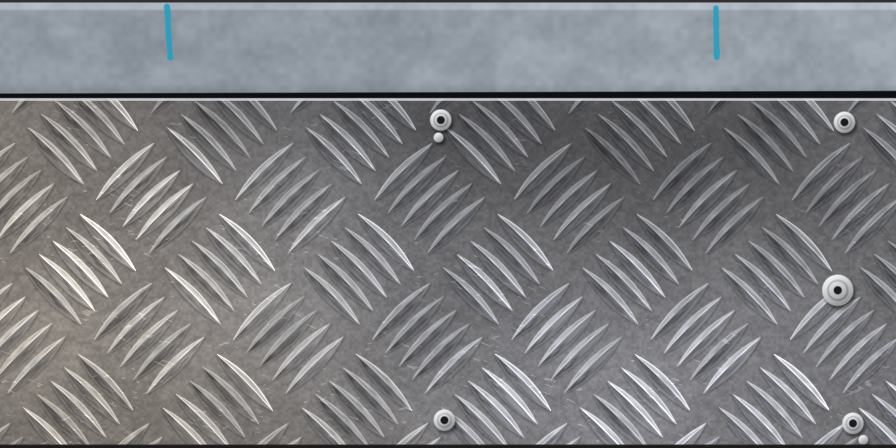
Give the GLSL for this texture, as a Shadertoy shader.

```glsl
const vec2 TREAD_PERIOD = vec2(0.3107, 0.3125);
const float TREAD_SKEW = 0.016;
const float BAR_GAP = 0.0422;
const float BAR_LENGTH = 0.089;
const float BAR_WIDTH = 0.0145;
const float PLATE_TOP = 0.781;

float hash(vec2 p) {
    vec3 q = fract(vec3(p.xyx) * 0.1031);
    q += dot(q, q.yzx + 33.33);
    return fract((q.x + q.y) * q.z);
}
float noise(vec2 p) {
    vec2 i = floor(p), f = fract(p);
    f = f * f * (3.0 - 2.0 * f);
    return mix(mix(hash(i), hash(i + vec2(1, 0)), f.x),
               mix(hash(i + vec2(0, 1)), hash(i + vec2(1, 1)), f.x), f.y);
}
float fbm(vec2 p) {
    float sum = 0.0;
    for (float amp = 0.5; amp > 0.05; amp *= 0.5) {
        sum += amp * noise(p);
        p = p * 2.03 + 7.1;
    }
    return sum;
}
float fill(float d, float blur) { return 1.0 - smoothstep(-blur, blur, d); }

float glow(vec2 p, vec2 centre, vec2 size) {
    vec2 q = (p - centre) / size;
    return exp(-dot(q, q));
}
float segment(vec2 p, vec2 a, vec2 b) {
    vec2 ab = b - a;
    return length(p - a - ab * clamp(dot(p - a, ab) / dot(ab, ab), 0.0, 1.0));
}

// Five raised lens bars per cell; "across" points to the lit side
vec3 addTread(vec3 col, vec2 p, vec2 centre, vec2 along, vec2 across, float gloss, float px) {
    vec2 grid = p - centre;
    grid.x -= TREAD_SKEW * grid.y;
    vec2 cell = floor(grid / TREAD_PERIOD + 0.5);
    vec2 local = grid - cell * TREAD_PERIOD;
    float a = dot(local, along), b = dot(local, across);
    float row = clamp(floor(b / BAR_GAP + 0.5), -2.0, 2.0);
    float tone = hash(cell * 7.0 + row + 40.0);
    b -= row * BAR_GAP;
    float t = a / BAR_LENGTH;
    float taper = max(1.0 - t * t, 0.0);
    float outside = max(abs(t) - 1.0, 0.0) * BAR_LENGTH;
    float d = abs(b) - BAR_WIDTH * taper + outside;
    // Contact shadow on the dark side
    col *= 1.0 - 0.25 * fill(abs(b + 0.004) - BAR_WIDTH * taper + outside, 0.005);
    // Two facets meeting at a bowed crest
    float crest = b - BAR_WIDTH * 0.25 * taper;
    vec3 dark = vec3(0.33, 0.33, 0.335) + 0.10 * tone + 0.08 * t;
    vec3 light = vec3(0.55, 0.555, 0.56) + 0.10 * tone;
    vec3 bar = mix(dark, light, smoothstep(-0.003, 0.003, crest));
    bar += 0.14 * (noise(vec2(a * 50.0, b * 260.0) + cell * 9.0) - 0.5);
    float glint = fill(abs(crest) - 0.0012, 0.0012 + px * 0.5);
    bar += gloss * glint * (0.4 + 0.6 * tone) * smoothstep(0.0, 0.3, taper);
    col = mix(col, bar, fill(d, px));
    // Worn rims, strongest on the outermost lit bar
    float rim = fill(abs(d) - 0.0014, px) * step(outside, 0.0001);
    float wear = gloss * (0.7 + 0.5 * tone) * (row > 1.5 ? 2.2 : 1.2);
    col = mix(col, vec3(0.90, 0.90, 0.88), min(rim * step(0.0, b) * wear, 1.0));
    return mix(col, vec3(0.62, 0.62, 0.63), rim * step(b, 0.0) * 0.3);
}

vec3 addRivet(vec3 col, vec2 p, vec2 centre, float r, float px) {
    vec2 q = p - centre;
    float d = length(q), bore = step(0.015, r);
    col *= 1.0 - 0.5 * fill(length(q + vec2(-0.004, 0.006)) - r, 0.007);
    vec3 metal = vec3(0.76, 0.77, 0.77) + 0.2 * dot(q, vec2(-0.5, 0.86)) / r;
    metal -= 0.15 * bore * fill(abs(d - r * 0.62) - r * 0.07, px);
    metal = mix(metal, vec3(0.10, 0.11, 0.13), bore * fill(d - min(r * 0.36, 0.009), px));
    return mix(col, metal, fill(d - r, px));
}

vec3 galvanizedRail(vec2 p, float px) {
    vec3 col = vec3(0.56, 0.595, 0.63) + 0.13 * (fbm(p * vec2(14.0, 18.0)) - 0.47);
    col += 0.04 * (noise(p * 70.0) - 0.5) + 0.04 * smoothstep(0.5, 1.9, p.x);
    col *= 1.0 - 0.10 * smoothstep(0.82, 0.79, p.y);
    col += 0.11 * smoothstep(0.974, 0.982, p.y);
    col = mix(col, vec3(0.20, 0.18, 0.19), smoothstep(0.992, 0.997, p.y));
    // Painted stripes
    float paint = min(segment(p, vec2(0.373, 0.985), vec2(0.380, 0.872)),
                      segment(p, vec2(1.598, 0.982), vec2(1.600, 0.872)));
    paint += 0.002 * noise(p * 60.0);
    return mix(col, vec3(0.16, 0.62, 0.75), 0.92 * fill(paint - 0.0075, px));
}

vec3 treadPlate(vec2 p, float px) {
    vec3 col = vec3(0.425, 0.42, 0.42) + 0.14 * (fbm(p * vec2(3.0, 4.0) + 3.0) - 0.47);
    col += 0.05 * (noise(p * vec2(60.0, 90.0)) - 0.5) + 0.06 * (noise(p * 170.0) - 0.5);
    col = addTread(col, p, vec2(0.1795, 0.399), vec2(0.707, -0.707), vec2(0.707), 0.45, px);
    col = addTread(col, p, vec2(0.338, 0.557), vec2(0.707), vec2(-0.707, 0.707), 0.26, px);
    // Fine scratches
    float scratch = smoothstep(0.83, 0.95, noise(p * mat2(70.0, 160.0, -40.0, 90.0)));
    col += 0.10 * scratch * smoothstep(0.5, 0.7, noise(p * 14.0));
    // Broad reflections over sheet and bars
    float sheen = 0.24 * glow(p, vec2(0.2, 0.4), vec2(0.6, 0.35)) + 0.2 * glow(p, vec2(1.45, 0.1), vec2(0.6, 0.25));
    sheen -= 0.24 * glow(p, vec2(1.5, 0.68), vec2(0.55, 0.2)) + 0.14 * glow(p, vec2(0.7, 0.74), vec2(0.6, 0.12));
    col *= 1.0 + sheen;
    col *= mix(vec3(1.04, 1.0, 0.95), vec3(0.99, 1.0, 1.03), smoothstep(0.2, 1.3, p.x + 0.5 * p.y));
    // Fasteners: position and radius
    vec3 rivets[7] = vec3[7](vec3(0.984, 0.732, 0.024), vec3(0.979, 0.693, 0.011),
        vec3(1.885, 0.727, 0.024), vec3(1.870, 0.352, 0.035), vec3(0.992, 0.062, 0.024),
        vec3(1.904, 0.055, 0.024), vec3(1.927, 0.018, 0.011));
    for (int i = 0; i < 7; i++) col = addRivet(col, p, rivets[i].xy, rivets[i].z, px);
    // Cut edges
    col = mix(col, vec3(0.84, 0.85, 0.85), 0.9 * smoothstep(PLATE_TOP - 0.008, PLATE_TOP - 0.004, p.y));
    return mix(vec3(0.12, 0.11, 0.11), col, smoothstep(0.005, 0.010, p.y));
}

void mainImage(out vec4 fragColor, in vec2 fragCoord) {
    float px = 1.0 / iResolution.y;
    vec2 p = fragCoord * px;
    vec3 col = mix(vec3(0.05, 0.06, 0.08), treadPlate(p, px), fill(p.y - PLATE_TOP, px));
    col = mix(col, galvanizedRail(p, px), fill(0.791 + 0.003 * p.x - p.y, px));
    fragColor = vec4(clamp(col, 0.0, 1.0), 1.0);
}
```
